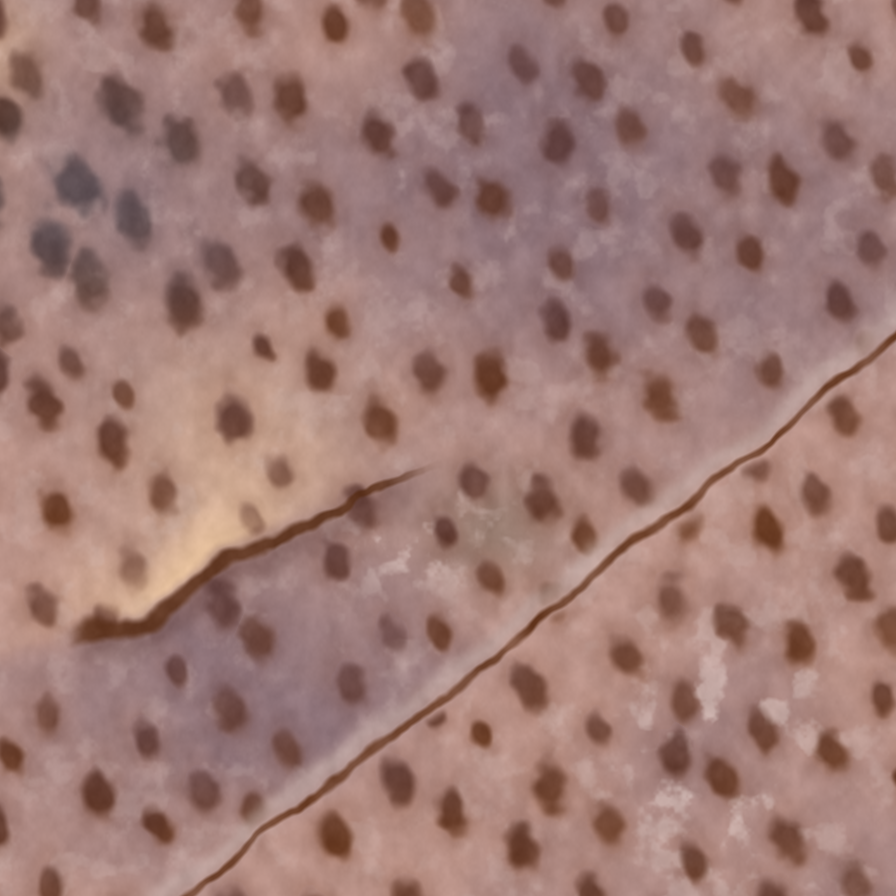
Reproduce this texture procedurally as a three.js fragment shader.

```glsl
// Draws weathered pinkish skin-like ground with slanted brown pits, a diagonal crack and a lit crease.
#define SPOT_CELLS 11.3
#define SPOT_RADIUS 0.0165
#define SPOT_STRETCH 1.5
#define SPOT_JITTER 0.5
#define GRID_ANGLE 0.5
#define EDGE_SOFTNESS 0.38
#define HALO_STRENGTH 0.42
#define CRACK_WIDTH 0.0042
#define CREASE_WIDTH 0.0085
#define GRAIN 0.10
#define FLECKS 0.45

varying vec2 vUv;

const vec3 PINK  = vec3(0.735, 0.580, 0.540);
const vec3 MAUVE = vec3(0.560, 0.455, 0.480);
const vec3 PALE  = vec3(0.830, 0.740, 0.720);
const vec3 CREAM = vec3(0.900, 0.755, 0.610);
const vec3 OLIVE = vec3(0.500, 0.430, 0.370);
const vec3 BROWN = vec3(0.395, 0.215, 0.120);
const vec3 PLUM  = vec3(0.375, 0.245, 0.240);
const vec3 SLATE = vec3(0.270, 0.250, 0.285);

vec2 hash2(vec2 p) {
  vec3 q = fract(p.xyx * vec3(0.1031, 0.1030, 0.0973));
  q += dot(q, q.yzx + 33.33);
  return fract((q.xx + q.yz) * q.zy);
}

float noise(vec2 p) {
  vec2 i = floor(p), f = fract(p);
  f = f * f * (3.0 - 2.0 * f);
  return mix(mix(hash2(i).x, hash2(i + vec2(1.0, 0.0)).x, f.x),
             mix(hash2(i + vec2(0.0, 1.0)).x, hash2(i + 1.0).x, f.x), f.y);
}

float fbm(vec2 p) {
  float sum = 0.0, amp = 0.5;
  for (int i = 0; i < 4; i++) {
    sum += amp * noise(p);
    p = p * 2.03 + 17.3;
    amp *= 0.5;
  }
  return sum / 0.9375;
}

// Soft round patch, one at its centre
float blob(vec2 p, vec2 centre, vec2 radius) {
  vec2 d = (p - centre) / radius;
  return exp(-dot(d, d));
}

// Returns pit cover, halo, pale rim and tint of the scattered pits
vec4 pits(vec2 p, float slate) {
  float c = cos(GRID_ANGLE), s = sin(GRID_ANGLE);
  mat2 turn = mat2(c, s, -s, c);
  vec2 cell = floor(turn * p * SPOT_CELLS);
  float wobble = 0.45 * (noise(p * 75.0) - 0.5);
  vec4 result = vec4(0.0, 0.0, 0.0, 0.5);
  for (int j = -1; j <= 1; j++)
  for (int i = -1; i <= 1; i++) {
    vec2 id = cell + vec2(float(i), float(j));
    vec2 rnd = hash2(id + 71.0), kind = hash2(id + 137.0);
    vec2 d = p - ((id + 0.5 + SPOT_JITTER * (rnd - 0.5)) / SPOT_CELLS) * turn;
    float lean = 0.33 + 0.4 * (kind.y - 0.5);
    vec2 across = vec2(cos(lean), sin(lean));
    float radius = SPOT_RADIUS * mix(0.62, 1.15, sqrt(kind.x)) * (1.0 + 0.45 * slate);
    vec2 q = vec2(dot(d, across), dot(d, vec2(-across.y, across.x)) / SPOT_STRETCH) / radius;
    float r = length(q) + wobble;
    float cover = 1.0 - smoothstep(0.9 - EDGE_SOFTNESS, 0.9 + EDGE_SOFTNESS, r);
    cover *= mix(0.65, 1.0, rnd.y);
    if (cover > result.x) result.w = clamp(rnd.x + 0.3 * q.y, 0.0, 1.0);
    result.x = max(result.x, cover);
    result.y = max(result.y, exp(-0.42 * r * r));
    result.z = max(result.z, blob(q, vec2(0.3, -1.7), vec2(0.9, 0.4)));
  }
  return result;
}

void main() {
  vec2 p = vUv;
  float broad = fbm(p * 5.0 + 3.0), fine = fbm(p * vec2(62.0, 50.0));
  float ragged = fbm(p * 13.0) - 0.5;

  // Signed heights above the crack and the crease
  float crack = (p.y - 0.787 * (p.x - 0.212) + 0.035 * ragged) * 0.786;
  float bend = 0.028 * blob(p, vec2(0.17, p.y), vec2(0.065, 1.0));
  float crease = (p.y - 0.30 - 0.45 * (p.x - 0.085) + bend + 0.04 * ragged) * 0.9;
  float upper = smoothstep(-0.02, 0.04, crack);
  float slate = blob(p, vec2(0.09, 0.78), vec2(0.17, 0.13));

  // Ground shading
  float shade = 0.85 * blob(p, vec2(0.76, 0.76), vec2(0.33, 0.34));
  shade += 0.95 * blob(p, vec2(0.25, 0.22), vec2(0.26, 0.15)) * smoothstep(0.03, -0.02, crease);
  shade = shade * upper + 0.45 * slate + 1.3 * (broad - 0.47) + 0.10;
  vec3 color = mix(PINK, MAUVE, clamp(shade, 0.0, 1.0));
  color = mix(color, OLIVE, 0.55 * blob(p, vec2(0.55, 0.41), vec2(0.075, 0.06)));
  color = mix(color, CREAM, 0.42 * blob(p, vec2(0.26, 0.52), vec2(0.15, 0.11)));
  color = mix(color, CREAM, 0.5 * blob(p, vec2(0.0, 0.95), vec2(0.05, 0.07)));

  // Lit bank above the crease
  float span = blob(p, vec2(0.21, p.y), vec2(0.12, 1.0));
  float bank = span * smoothstep(0.0, 0.025, crease) * exp(-pow(max(crease, 0.0) / 0.085, 2.0));
  color = mix(color, CREAM * 1.03, bank);

  // Pits with halos, and pale flecks beside them
  vec4 pit = pits(p, slate);
  float clearing = (1.0 - 0.95 * bank) * smoothstep(0.003, 0.02, abs(crack));
  vec3 pitColor = mix(mix(BROWN, PLUM, clamp(pit.w * 0.6 + shade * 0.5, 0.0, 1.0)), SLATE, 0.85 * slate);
  color = mix(color, pitColor * 1.2, HALO_STRENGTH * pit.y * clearing);
  float patches = blob(p, vec2(0.80, 0.15), vec2(0.12, 0.13)) + blob(p, vec2(0.46, 0.40), vec2(0.09, 0.05));
  float fleck = smoothstep(0.56, 0.76, fbm(p * 29.0 + 9.0)) * (0.35 + patches) + 0.45 * pit.z * fine;
  color = mix(color, PALE, clamp(FLECKS * fleck * 1.4, 0.0, 0.8));
  color = mix(color, pitColor, pit.x * clearing * 0.95);

  // Crease with its shadow, then crack with its pale lip
  float extent = smoothstep(0.07, 0.10, p.x) * (1.0 - smoothstep(0.41, 0.50, p.x));
  float width = CREASE_WIDTH * mix(1.15, 0.6, smoothstep(0.15, 0.45, p.x));
  color = mix(color, PLUM, 0.4 * extent * blob(p, vec2(p.x, p.y - crease - 0.016), vec2(1.0, 0.018)));
  color = mix(color, BROWN * 0.92, 0.9 * extent * (1.0 - smoothstep(width * 0.4, width * 1.5, abs(crease))));
  color = mix(color, PALE * 0.92, 0.55 * exp(-pow((crack - 0.016) / 0.012, 2.0)));
  float groove = 1.0 - smoothstep(CRACK_WIDTH * 0.3, CRACK_WIDTH * 1.7, abs(crack));
  color = mix(color, BROWN, groove * mix(0.65, 1.0, noise(p * 35.0)));

  color += GRAIN * (fine - 0.5) * vec3(1.0, 0.95, 0.95);
  gl_FragColor = vec4(clamp(color, 0.0, 1.0), 1.0);
}
```
